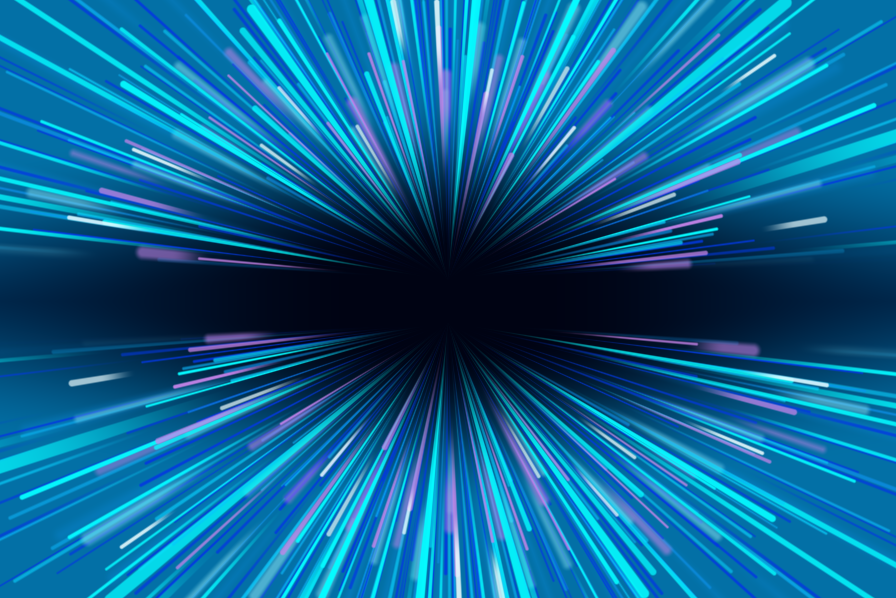
A Shadertoy shader for this background:

```glsl
const float PI = 3.14159;

float hash(float n, float seed) {
    return fract(sin(n * 127.1 + seed * 311.7) * 43758.5453);
}

// Deep centre and dark horizontal band opening into teal
vec3 backdrop(vec2 p) {
    vec3 ink = vec3(0.0, 0.012, 0.075);
    vec3 navy = vec3(0.0, 0.16, 0.31);
    vec3 teal = vec3(0.01, 0.44, 0.65);
    float side = smoothstep(0.15, 0.8, abs(p.x));
    float open = smoothstep(0.09, 0.375, abs(p.y) + 0.17 * abs(p.x));
    return mix(mix(ink, navy, side * 0.85), teal, open);
}

// One tapered streak per angular cell
// polar: radius, angle; reach: nearest and farthest head; size: half width, blur
float streaks(vec2 polar, float count, float seed, float jitter, vec2 reach, float tail, vec2 size) {
    float id = floor(polar.y / PI * count);
    float centre = (id + 0.5 + jitter * (hash(id, seed) - 0.5)) * PI / count;
    float spread = mix(1.4, 0.85, sin(centre));
    float head = spread * mix(reach.x, reach.y, hash(id, seed + 1.7));
    float span = tail * mix(0.6, 1.2, hash(id, seed + 3.1));

    float across = polar.x * sin(polar.y - centre);
    float taper = clamp(polar.x / min(head, 0.65), 0.0, 1.0);
    float width = size.x * mix(0.5, 1.3, hash(id, seed + 5.3)) * taper;
    float past = max(polar.x - head + width, 0.0);
    float edge = size.y * taper + 0.7 / iResolution.y;
    float body = 1.0 - smoothstep(-edge, edge, length(vec2(across, past)) - width);
    float fade = smoothstep(head - span, head - 0.45 * span, polar.x);
    return body * fade * mix(0.75, 1.0, hash(id, seed + 7.9));
}

void mainImage(out vec4 fragColor, in vec2 fragCoord) {
    vec2 p = (fragCoord - 0.5 * iResolution.xy) / iResolution.y + vec2(0.0, 0.004);
    vec3 color = backdrop(p);

    // Half-turn symmetry with a vanishing point just off the middle
    vec2 q = (p.y < 0.0 ? -p : p) - vec2(0.0, 0.035);
    float radius = max(length(q), 0.001);
    vec2 polar = vec2(radius, atan(q.y, q.x));
    float lift = q.y / radius;
    float reveal = smoothstep(0.04, 0.34, radius + 0.06 * lift);
    float fan = reveal * smoothstep(0.04, 0.12, lift);
    float sparse = reveal * smoothstep(0.0, 0.03, lift);

    vec3 blue = vec3(0.01, 0.22, 0.88);
    vec3 azure = vec3(0.05, 0.56, 0.90);
    vec3 cyan = vec3(0.02, 0.98, 1.0);
    vec3 violet = vec3(0.78, 0.52, 0.92);
    vec3 pale = vec3(0.50, 0.86, 0.93);
    vec3 white = vec3(0.92, 0.99, 1.0);

    // Broad soft rays, then fine dense ones
    float haze = streaks(polar, 17.0, 2.0, 0.5, vec2(0.45, 1.0), 0.6, vec2(0.008, 0.010));
    color = mix(color, azure, 0.35 * fan * haze);
    for (float i = 0.0; i < 3.0; i++) {
        float fine = streaks(polar, 31.0 + 8.0 * i, 11.0 + i, 0.6, vec2(0.32, 1.0), 0.6, vec2(0.0023, 0.0008));
        color = mix(color, blue, 0.9 * fan * fine);
        float mid = streaks(polar, 21.0 + 6.0 * i, 21.0 + i, 0.6, vec2(0.3, 0.85), 0.5, vec2(0.0028, 0.001));
        color = mix(color, mix(azure, cyan, 0.25 * i), 0.85 * fan * mid);
    }

    // Blurred pale and violet streaks with rounded heads
    float softPale = streaks(polar, 21.0, 31.0, 0.5, vec2(0.3, 0.65), 0.24, vec2(0.008, 0.005));
    color = mix(color, pale, 0.6 * fan * softPale);
    float softViolet = streaks(polar, 13.0, 37.0, 0.5, vec2(0.28, 0.55), 0.2, vec2(0.008, 0.005));
    color = mix(color, violet, 0.6 * sparse * softViolet);

    // Long bright rays gathered in evenly turned bundles
    for (float i = 0.0; i < 3.0; i++) {
        vec2 turned = polar - vec2(0.0, 0.142 + 0.05 * (i - 1.0));
        float lead = streaks(turned, 8.33, 41.0 + i, 0.1, vec2(0.55, 1.2), 0.85,
                             vec2(i == 1.0 ? 0.0085 : 0.0048, 0.0008));
        color = mix(color, cyan, fan * lead);
    }
    float slim = streaks(polar, 27.0, 47.0, 0.6, vec2(0.35, 0.95), 0.6, vec2(0.0038, 0.0008));
    color = mix(color, cyan, fan * slim);

    // Sharp violet accents and short white sparks
    float accent = streaks(polar, 19.0, 53.0, 0.5, vec2(0.24, 0.6), 0.3, vec2(0.0038, 0.0008));
    color = mix(color, violet, 0.95 * sparse * accent);
    float spark = streaks(polar, 13.0, 61.0, 0.5, vec2(0.3, 0.65), 0.14, vec2(0.0042, 0.0008));
    color = mix(color, white, 0.9 * fan * spark);

    fragColor = vec4(color, 1.0);
}
```
